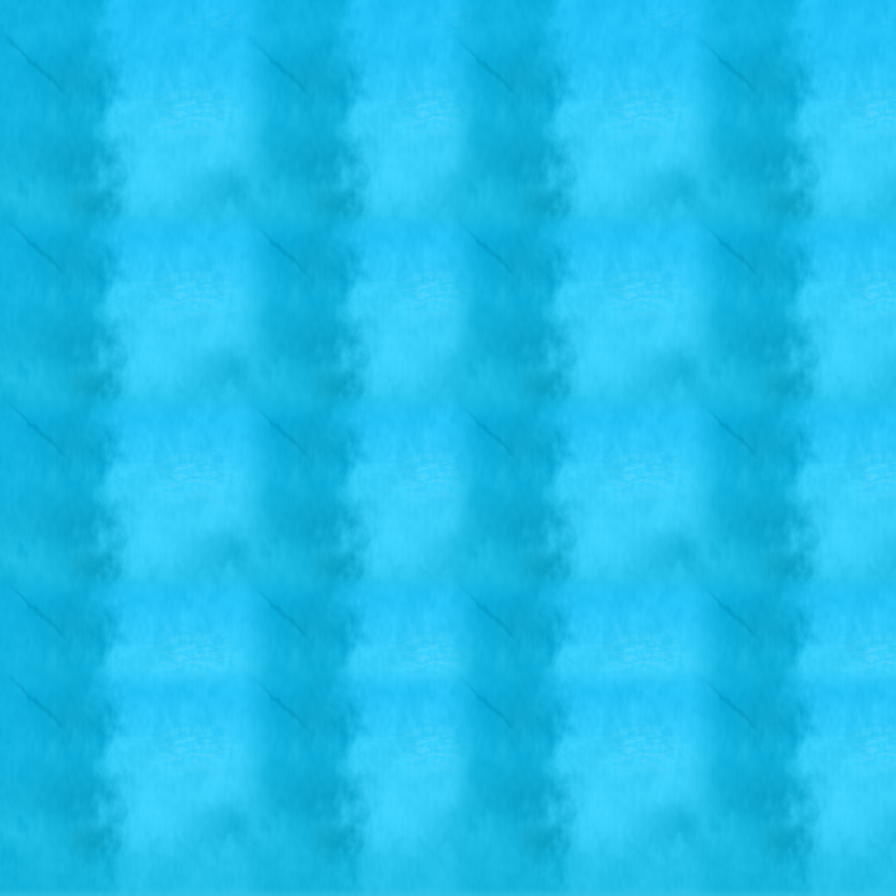
Write a three.js fragment shader that draws this texture.

```glsl
// Blue watercolour wash: one painted swatch repeated four across and five down,
// with soft overlapping seams, uneven spacing and a shortened fourth row.
// Each swatch is built from gradient-noise-warped washes, blots and dry brush marks.
varying vec2 vUv;

vec2 hashGradient(vec2 cell) {
  float a = 6.2832 * fract(sin(dot(cell, vec2(127.1, 311.7))) * 43758.5);
  return vec2(cos(a), sin(a));
}

float gradientNoise(vec2 p) {
  vec2 i = floor(p), f = fract(p);
  vec2 u = f * f * f * (f * (f * 6.0 - 15.0) + 10.0);
  float a = dot(hashGradient(i), f);
  float b = dot(hashGradient(i + vec2(1.0, 0.0)), f - vec2(1.0, 0.0));
  float c = dot(hashGradient(i + vec2(0.0, 1.0)), f - vec2(0.0, 1.0));
  float d = dot(hashGradient(i + 1.0), f - 1.0);
  return mix(mix(a, b, u.x), mix(c, d, u.x), u.y);
}

float fbm(vec2 p) {
  float sum = 0.0, amplitude = 0.6;
  for (int k = 0; k < 4; k++) {
    sum += amplitude * gradientNoise(p);
    p = mat2(1.6, 1.2, -1.2, 1.6) * p + 7.3;
    amplitude *= 0.52;
  }
  return sum;
}

// Soft elliptical stain, 1 at its centre
float blot(vec2 p, vec2 centre, vec2 radius) {
  vec2 d = (p - centre) / radius;
  return exp(-dot(d, d));
}

// One swatch: x runs right, y runs down, about one unit wide
vec3 swatch(vec2 p) {
  float coarse = fbm(p * vec2(7.0, 6.0));
  float ragged = fbm(p * vec2(19.0, 13.0) + 31.0);
  vec2 q = p + vec2(0.10 * coarse + 0.07 * ragged, 0.09 * ragged - 0.06 * coarse);

  // Light field: deeper blue above, cyan below
  vec3 light = mix(vec3(0.13, 0.76, 0.97), vec3(0.23, 0.82, 0.99), smoothstep(0.08, 0.62, q.y));
  // Shaded band on the left
  vec3 shade = mix(vec3(0.06, 0.70, 0.88), vec3(0.08, 0.71, 0.87), smoothstep(0.2, 0.9, q.y));
  vec3 color = mix(shade, light, smoothstep(0.38, 0.57, q.x));

  // Stains in the band and the mound at the lower right
  vec3 deep = vec3(0.04, 0.63, 0.79);
  color = mix(color, deep, 0.75 * blot(q, vec2(0.34, 0.30), vec2(0.15, 0.13)));
  color = mix(color, deep, 0.80 * blot(q, vec2(0.33, 0.67), vec2(0.19, 0.12)));
  color = mix(color, vec3(0.04, 0.60, 0.74), 0.75 * blot(q, vec2(0.42, 0.88), vec2(0.09, 0.09)));
  color = mix(color, vec3(0.09, 0.70, 0.86), 0.85 * blot(q, vec2(1.04, 0.81), vec2(0.19, 0.12)));
  color = mix(color, vec3(0.09, 0.70, 0.86), 0.5 * blot(q, vec2(0.88, 0.89), vec2(0.09, 0.05)));

  // Thin wash at the lower left and along the foot
  color = mix(color, vec3(0.13, 0.76, 0.92), 0.7 * blot(q, vec2(0.12, 0.85), vec2(0.12, 0.13)));
  color = mix(color, vec3(0.08, 0.71, 0.87), 0.6 * smoothstep(0.82, 0.99, q.y));

  // Diagonal crease across the band
  float crease = abs(p.y - 0.09 - 0.95 * p.x + 0.03 * ragged);
  float along = smoothstep(0.0, 0.06, p.x) * (1.0 - smoothstep(0.22, 0.34, p.x));
  color -= vec3(0.02, 0.05, 0.06) * along * (1.0 - smoothstep(0.002, 0.022, crease));

  // Pale dry-brush patch and a few flecks near the head
  float dry = smoothstep(-0.08, 0.12, fbm(p * vec2(15.0, 34.0) + 11.0));
  color = mix(color, vec3(0.32, 0.83, 0.98), 0.65 * dry * blot(q, vec2(0.86, 0.46), vec2(0.20, 0.10)));
  color = mix(color, vec3(0.30, 0.80, 0.96), 0.4 * dry * blot(q, vec2(0.98, 0.04), vec2(0.12, 0.05)));

  // Pigment mottling and vertical brush grain
  float grain = gradientNoise(p * vec2(48.0, 17.0) + 5.0);
  return color + vec3(0.05, 0.045, 0.04) * coarse + vec3(0.03, 0.028, 0.024) * (ragged + 0.6 * grain);
}

float columnLeft(float i) { return 1.003 * i + 0.08 * mod(i, 2.0); }
float rowTop(float j) { return min(0.05 + 0.81 * j, 2.89); }

// Seams where each swatch begins; the outer ones lie off the canvas
float columnSeam(float i) { return i < 0.5 ? -1.0 : (i > 3.5 ? 9.0 : columnLeft(i) + 0.06); }
float rowSeam(float j) { return j < 0.5 ? -1.0 : (j > 4.5 ? 9.0 : rowTop(j) + 0.14); }

// Feathered window between two seams
float window(float x, float start, float end, float feather) {
  return smoothstep(start - feather, start + feather, x)
       * (1.0 - smoothstep(end - feather, end + feather, x));
}

void main() {
  vec2 p = 4.0 * vec2(vUv.x, 1.0 - vUv.y);
  vec3 color = vec3(0.0);

  // Blend the neighbouring swatches across their seams
  for (int j = 0; j < 5; j++) {
    float row = float(j);
    float rowWeight = window(p.y, rowSeam(row), rowSeam(row + 1.0), 0.07);
    for (int i = 0; i < 4; i++) {
      float column = float(i);
      float weight = rowWeight * window(p.x, columnSeam(column), columnSeam(column + 1.0), 0.10);
      if (weight > 0.0) color += weight * swatch(p - vec2(columnLeft(column), rowTop(row)));
    }
  }

  // Faint pale rim along the bottom
  color = mix(color, vec3(0.25, 0.77, 0.90), 0.5 * smoothstep(3.96, 4.0, p.y));
  gl_FragColor = vec4(clamp(color, 0.0, 1.0), 1.0);
}
```
